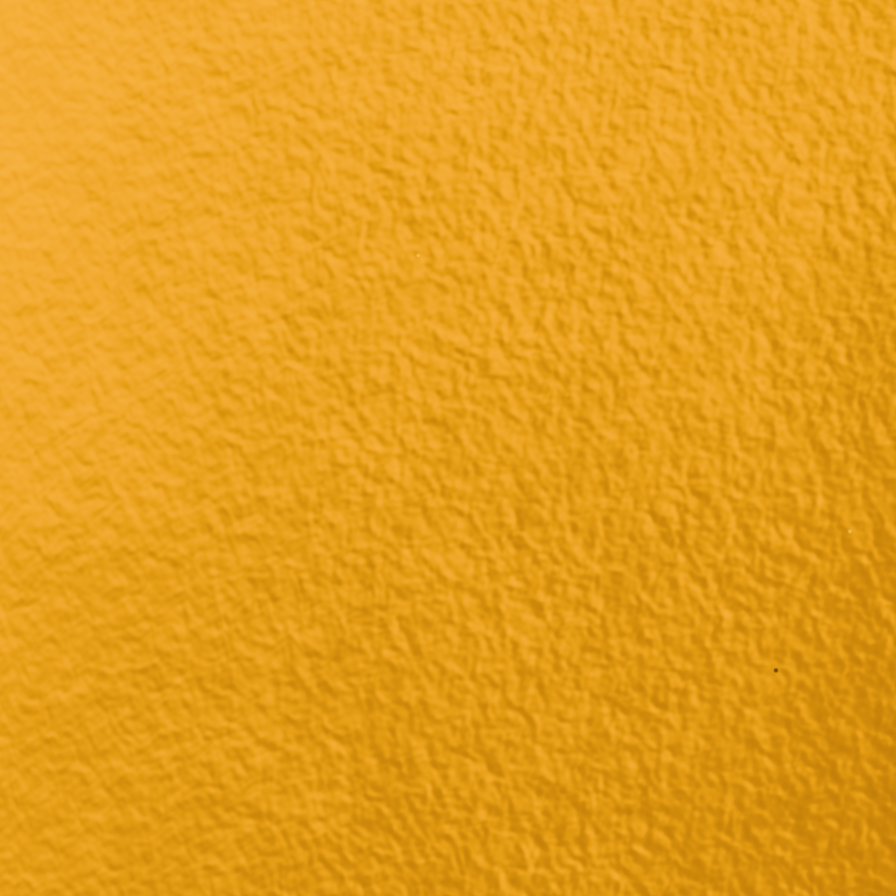
A WebGL 2 fragment shader for this texture:

```glsl
#version 300 es
precision highp float;

// Painted plaster wall in warm amber. A bumpy height field of gradient noise is
// lit from above and the right, added to a broad light falloff, and the sum is
// coloured by a tone ramp. A few tiny specks are scattered on top.

uniform vec2 u_resolution;
out vec4 fragColor;

// Integer hash of a lattice cell, two values in 0..1
vec2 hash2(vec2 cell) {
    uvec2 q = uvec2(ivec2(cell) + 4096);
    uint n = q.x * 1597334677u ^ q.y * 3812015801u;
    n = (n ^ (n >> 15)) * 2246822519u;
    n ^= n >> 13;
    uint m = n * 3266489917u;
    m ^= m >> 16;
    return vec2(n & 65535u, m & 65535u) / 65535.0;
}

vec2 latticeGradient(vec2 cell) {
    float angle = 6.28318 * hash2(cell).x;
    return vec2(cos(angle), sin(angle));
}

float gradientNoise(vec2 p) {
    vec2 i = floor(p), f = fract(p);
    vec2 w = f * f * f * (f * (f * 6.0 - 15.0) + 10.0);
    float a = dot(latticeGradient(i), f);
    float b = dot(latticeGradient(i + vec2(1, 0)), f - vec2(1, 0));
    float c = dot(latticeGradient(i + vec2(0, 1)), f - vec2(0, 1));
    float d = dot(latticeGradient(i + vec2(1, 1)), f - vec2(1, 1));
    return mix(mix(a, b, w.x), mix(c, d, w.x), w.y);
}

vec2 rotate(vec2 p, float angle) {
    float c = cos(angle), s = sin(angle);
    return vec2(c * p.x - s * p.y, s * p.x + c * p.y);
}

// Roller-textured surface: warped bumps, each size on its own turned lattice
float plasterHeight(vec2 p) {
    vec2 warp = vec2(gradientNoise(p * 30.0 + 7.3), gradientNoise(p * 30.0 + 51.7));
    vec2 q = p + 0.005 * warp;
    float height = 0.60 * gradientNoise(rotate(q, 0.5) * 40.0 + 33.1);
    height += 0.85 * gradientNoise(rotate(q, -0.4) * vec2(72.0, 64.0) + 119.4);
    height += 0.38 * gradientNoise(rotate(q, 0.9) * 122.0 + 283.6);
    return height;
}

// Slope of the surface facing the light, by central difference
float relief(vec2 p, vec2 toLight, float reach) {
    return plasterHeight(p - toLight * reach) - plasterHeight(p + toLight * reach);
}

// Broad falloff: glow at the upper left, shade at the lower right
float wallLight(vec2 uv) {
    vec2 fromGlow = (uv - vec2(-0.06, 0.80)) / vec2(0.28, 0.42);
    vec2 fromCorner = (uv - vec2(1.08, 0.0)) / vec2(0.28, 0.55);
    float light = 1.95 + 1.8 * (uv.y - 0.5) - 0.2 * (uv.x - 0.5);
    light += 0.9 * exp(-dot(fromGlow, fromGlow));
    light += 0.5 * exp(-uv.x / 0.12) * (1.0 - uv.y);
    light -= 0.7 * exp(-dot(fromCorner, fromCorner));
    light -= 0.4 * smoothstep(0.85, 1.02, uv.x);
    return light + 0.4 * gradientNoise(uv * 4.0 + 11.0);
}

// Stretches the middle tones and eases off toward both ends
float toneCurve(float tone) {
    return 2.0 + 2.4 * tanh(0.55 * (tone - 2.0));
}

// Piecewise ramp from deep shade to pale highlight; 0..4 spans the main tones
vec3 amber(float tone) {
    vec3 ramp[7] = vec3[7](
        vec3(0.69, 0.44, 0.03), vec3(0.80, 0.53, 0.04), vec3(0.87, 0.59, 0.06),
        vec3(0.91, 0.63, 0.10), vec3(0.94, 0.66, 0.17), vec3(0.96, 0.69, 0.24),
        vec3(0.98, 0.74, 0.35));
    float t = clamp(tone + 1.0, 0.0, 5.999);
    int k = int(t);
    return mix(ramp[k], ramp[k + 1], fract(t));
}

// Coverage of rare round specks, one candidate per grid cell
float specks(vec2 p, float cells, float rarity, float radius, float pixel) {
    vec2 cell = floor(p * cells);
    vec2 chance = hash2(cell + 301.0);
    vec2 centre = (cell + 0.2 + 0.6 * hash2(cell + 977.0)) / cells;
    float size = radius * mix(0.6, 1.0, chance.y);
    float disc = 1.0 - smoothstep(size - pixel, size + pixel, length(p - centre));
    return disc * step(rarity, chance.x);
}

void main() {
    float shortSide = min(u_resolution.x, u_resolution.y);
    vec2 p = gl_FragCoord.xy / shortSide;
    vec2 uv = gl_FragCoord.xy / u_resolution;
    float pixel = 1.0 / shortSide;

    // Light grazes more sideways, and bites harder, toward the right
    float across = smoothstep(0.0, 0.65, uv.x);
    vec2 toLight = normalize(mix(vec2(0.2, 0.97), vec2(0.8, 0.6), across));
    float bite = mix(1.8, 2.7, across) * (1.0 + 0.25 * gradientNoise(p * 7.0 + 29.0));
    float shade = bite * relief(p, toLight, 0.0029);
    float mottle = 0.5 * gradientNoise(p * 15.0 + 61.0) + 0.5 * gradientNoise(p * 33.0 + 97.0);

    vec3 colour = amber(toneCurve(wallLight(uv) + shade + mottle));
    colour = mix(colour, vec3(0.36, 0.22, 0.04), 0.8 * specks(p, 10.0, 0.975, 0.0024, pixel));
    colour = mix(colour, vec3(0.99, 0.84, 0.55), 0.5 * specks(p + 5.0, 9.0, 0.98, 0.0022, pixel));
    fragColor = vec4(colour, 1.0);
}
```
